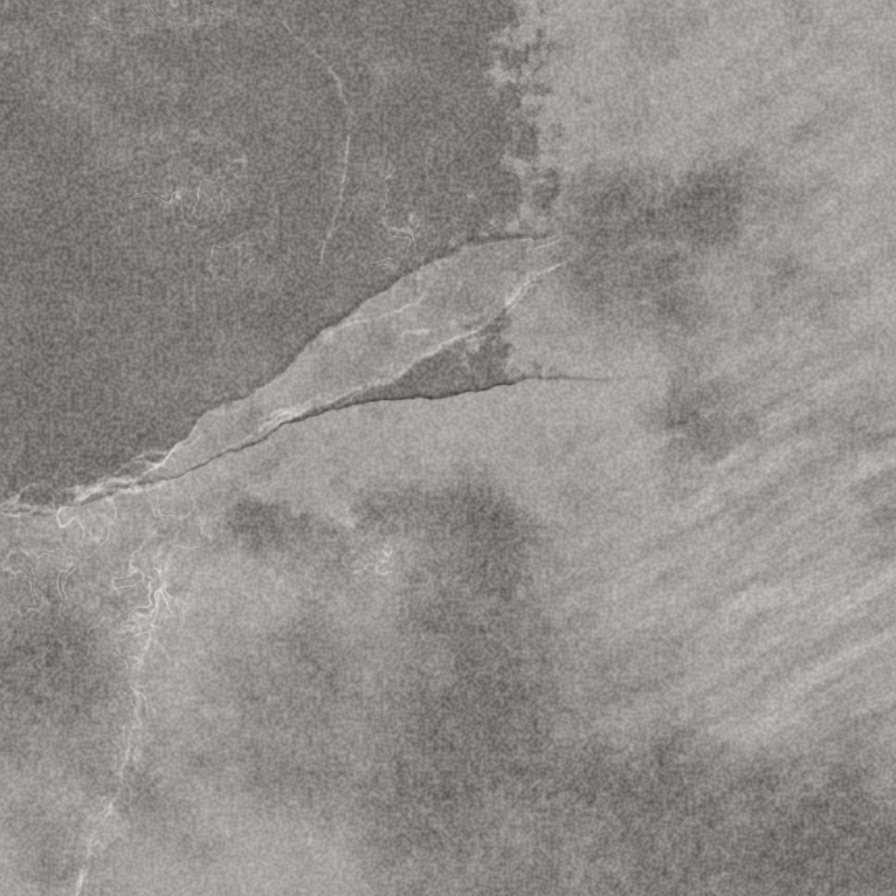
Reproduce this texture procedurally as a three.js fragment shader.

```glsl
// Grey slate slab: cleft layers, pale mineral veins, diagonal streaks and fine grain.
varying vec2 vUv;

#define DARK_STONE vec3(0.478, 0.466, 0.452)
#define PALE_STONE vec3(0.662, 0.645, 0.632)
#define VEIN_GAIN 0.15
#define SHADOW_GAIN 0.13
#define GRAIN_GAIN 0.14
#define PIT_GAIN 0.11
#define STREAK_GAIN 0.15
#define STRANDS 6

vec2 hashGradient(vec2 cell) {
  vec3 h = fract(vec3(cell.xyx) * vec3(0.1031, 0.1030, 0.0973));
  h += dot(h, h.yzx + 33.33);
  float angle = 6.2832 * fract((h.x + h.y) * h.z);
  return vec2(cos(angle), sin(angle));
}

float gradientNoise(vec2 p) {
  vec2 i = floor(p), f = fract(p);
  vec2 u = f * f * f * (f * (f * 6.0 - 15.0) + 10.0);
  float a = dot(hashGradient(i), f);
  float b = dot(hashGradient(i + vec2(1, 0)), f - vec2(1, 0));
  float c = dot(hashGradient(i + vec2(0, 1)), f - vec2(0, 1));
  float d = dot(hashGradient(i + vec2(1, 1)), f - vec2(1, 1));
  return 1.4 * mix(mix(a, b, u.x), mix(c, d, u.x), u.y);
}

float fbm(vec2 p) {
  float sum = 0.0, gain = 0.5;
  for (int i = 0; i < 5; i++) {
    sum += gain * gradientNoise(p);
    p = mat2(1.6, 1.2, -1.2, 1.6) * p + 7.3;
    gain *= 0.58;
  }
  return sum;
}

// Soft ellipse: center in xy, radii in zw
float blob(vec2 p, vec4 e) {
  vec2 d = (p - e.xy) / e.zw;
  return exp(-dot(d, d));
}

float crest(float d, float width) {
  return exp(-d * d / (width * width));
}

float segment(vec2 p, vec2 a, vec2 b) {
  vec2 ab = b - a;
  return length(p - a - ab * clamp(dot(p - a, ab) / dot(ab, ab), 0.0, 1.0));
}

void main() {
  vec2 p = vUv;
  vec2 warp = vec2(fbm(p * 5.0 + 3.0), fbm(p * 5.0 + 41.0));
  vec2 q = p + 0.13 * warp;
  vec2 e = p + 0.035 * warp;
  float rough = fbm(p * 30.0);
  float pits = fbm(p * 75.0 + 9.0);

  // Three cleft edges climbing to the right
  float upper = 0.435 + 0.295 * smoothstep(0.0, 0.6, e.x);
  float lower = 0.435 + 0.14 * smoothstep(0.0, 0.54, e.x);
  float middle = max(lower + 0.004, 0.36 + 0.53 * e.x);
  float reach = 1.0 - smoothstep(0.6, 0.67, e.x);
  float inner = smoothstep(0.2, 0.35, e.x);
  float below = 1.0 - smoothstep(-0.002, 0.002, e.y - lower);
  float sliver = reach * smoothstep(-0.003, 0.003, e.y - middle)
               * (1.0 - smoothstep(-0.003, 0.003, e.y - upper));

  // Broad pale and dark areas with ragged borders
  float right = smoothstep(0.54, 0.62, q.x + 0.12 * rough);
  float pale = max(max(0.84 * below, 0.62 * sliver), 0.84 * right);
  float dark = 0.85 * blob(q, vec4(0.73, 0.76, 0.12, 0.12))
             + 0.85 * blob(q, vec4(0.53, 0.36, 0.10, 0.08))
             + 0.80 * blob(q, vec4(0.54, 0.17, 0.20, 0.12))
             + 0.75 * blob(q, vec4(0.90, 0.02, 0.36, 0.11))
             + 0.80 * blob(q, vec4(0.06, 0.28, 0.12, 0.20))
             + 0.70 * blob(q, vec4(0.77, 0.54, 0.06, 0.06))
             + 0.70 * blob(q, vec4(0.33, 0.40, 0.07, 0.03));
  pale -= dark * (1.0 + 1.1 * rough);
  pale += 0.2 * blob(q, vec4(0.15, 0.58, 0.25, 0.08)) + 0.2 * blob(q, vec4(0.14, 0.9, 0.08, 0.06));
  pale += 0.4 * fbm(p * 5.0 + 11.0) + 0.4 * fbm(p * 13.0 + 2.0) + 0.35 * rough;
  float tone = mix(smoothstep(0.0, 0.9, pale), clamp(pale, -0.3, 1.3), 0.35);
  vec3 color = mix(DARK_STONE, PALE_STONE, tone);

  // Pitted mottling, strongest on dark ragged ground
  float ragged = 0.4 + 0.6 * clamp(dark + 0.8 * abs(rough), 0.0, 1.0);
  color += PIT_GAIN * ragged * pits;

  // Diagonal streaks on the right
  vec2 s = mat2(0.87, -0.5, 0.5, 0.87) * (p + 0.015 * warp);
  float streaks = fbm(s * vec2(5.0, 30.0)) + 0.6 * fbm(s * vec2(14.0, 90.0));
  color += STREAK_GAIN * streaks * smoothstep(0.5, 0.85, p.x) * (0.3 + 0.6 * blob(p, vec4(0.95, 0.38, 0.4, 0.25)));

  // Mineral strands along the clefts
  float vein = 0.0;
  for (int i = 0; i < STRANDS; i++) {
    float k = float(i);
    float path = mix(middle, upper, k / float(STRANDS - 1));
    float sway = 0.03 * gradientNoise(vec2(e.x * 10.0, k * 7.7 + 0.4));
    float presence = smoothstep(-0.3, 0.3, gradientNoise(vec2(e.x * 8.0, k * 5.3 + 0.6)));
    vein += reach * presence * crest(e.y - path - sway, 0.0024) * (1.0 - 0.4 * inner);
  }
  vein += reach * inner * crest(e.y - middle, 0.003);

  // Fissures and curled contour veins
  vec2 f = p + 0.03 * warp;
  vec2 bend = vec2(0.38, 0.87), knee = vec2(0.155, 0.22);
  float fissure = min(segment(f, vec2(0.32, 0.98), bend), segment(f, bend, vec2(0.37, 0.71)));
  float seam = min(segment(f, vec2(0.2, 0.4), knee), segment(f, knee, vec2(0.09, 0.01)));
  float curl = gradientNoise(p * 13.0 + 1.8 * warp) + 0.25 * rough;
  vein += 0.8 * crest(fissure, 0.0025) + 0.6 * crest(seam, 0.003);
  float curlArea = blob(p, vec4(0.22, 0.76, 0.09, 0.09)) + blob(p, vec4(0.45, 0.74, 0.07, 0.07))
                 + blob(p, vec4(0.08, 0.38, 0.14, 0.10)) + 0.7 * blob(p, vec4(0.42, 0.38, 0.09, 0.06))
                 + 0.8 * blob(p, vec4(0.17, 0.99, 0.15, 0.03)) + 0.6 * crest(seam, 0.03);
  vein += curlArea * (0.8 * crest(curl, 0.05) + 0.7 * crest(curl - 0.28, 0.05) + 0.2);
  color += VEIN_GAIN * min(vein, 1.2) * (0.9 + 1.2 * rough);

  // Shadows tucked above the cleft edges
  float shadow = inner * (1.0 - smoothstep(0.63, 0.72, e.x)) * crest(e.y - lower - 0.002, 0.003);
  shadow += 0.5 * reach * inner * crest(e.y - upper - 0.004, 0.005);
  color -= SHADOW_GAIN * shadow;

  // Fine grain
  float grain = gradientNoise(p * 215.0) + 0.5 * gradientNoise(p * 120.0 + 5.0);
  color += GRAIN_GAIN * grain * (0.65 - 0.2 * tone);
  gl_FragColor = vec4(color, 1.0);
}
```
